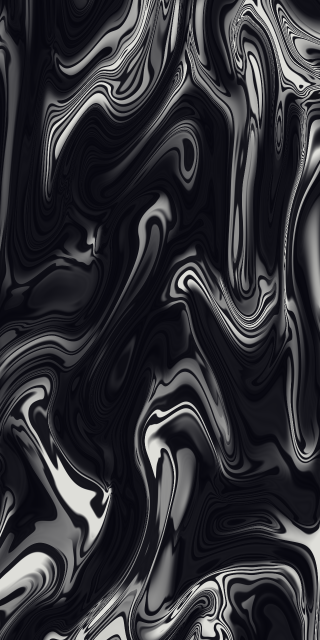
Reproduce this background procedurally as a WebGL 2 fragment shader.

```glsl
#version 300 es
precision highp float;

uniform vec2 u_resolution;
out vec4 fragColor;

// Unit gradient from an integer hash of the lattice cell
vec2 gradientAt(vec2 cell) {
    uvec2 h = uvec2(ivec2(cell)) * 1664525u + 1013904223u;
    h.x += h.y * 1664525u;
    h.y += h.x * 1664525u;
    h ^= h >> 16u;
    h.x += h.y * 1664525u;
    h ^= h >> 15u;
    float angle = float(h.x & 65535u) / 65536.0 * 6.2832;
    return vec2(cos(angle), sin(angle));
}

// Gradient noise: value in x, analytic derivative in yz
vec3 gradientNoise(vec2 p) {
    vec2 cell = floor(p), f = fract(p);
    vec2 u = f * f * f * (f * (f * 6.0 - 15.0) + 10.0);
    vec2 du = 30.0 * f * f * (f * (f - 2.0) + 1.0);
    vec2 ga = gradientAt(cell);
    vec2 gb = gradientAt(cell + vec2(1, 0));
    vec2 gc = gradientAt(cell + vec2(0, 1));
    vec2 gd = gradientAt(cell + vec2(1, 1));
    float a = dot(ga, f);
    float b = dot(gb, f - vec2(1, 0));
    float c = dot(gc, f - vec2(0, 1));
    float d = dot(gd, f - vec2(1, 1));
    float value = a + u.x * (b - a) + u.y * (c - a) + u.x * u.y * (a - b - c + d);
    vec2 slope = ga + u.x * (gb - ga) + u.y * (gc - ga) + u.x * u.y * (ga - gb - gc + gd)
               + du * (u.yx * (a - b - c + d) + vec2(b, c) - a);
    return vec3(value, slope);
}

// Ribbons with one crisp edge, one softer edge and a random level each
float ribbons(float phase) {
    float t = fract(phase);
    float level = 0.74 + 0.26 * gradientAt(vec2(floor(phase), 7.0)).x;
    return level * smoothstep(0.0, 0.06, t) * (1.0 - smoothstep(0.5, 0.68, t));
}

vec3 liquid(vec2 uv) {
    vec2 p = vec2(3.3 * uv.x - 0.6 * uv.y, 1.7 * uv.y) + 11.3;

    // Stir the plane along the curl of successively finer noise
    vec2 q = p, halfStirred = p;
    float scale = 0.8;
    for (int i = 0; i < 5; i++) {
        vec2 slope = gradientNoise(q * scale + 17.3 * float(i)).yz;
        q += 0.36 / scale * vec2(slope.y, -slope.x);
        if (i == 2) halfStirred = q;
        scale *= 1.22;
    }

    // Ribbons follow the stirred coordinate, split into strands in places
    float phase = 2.5 * q.x + 1.7 * gradientNoise(q * 0.75 + 5.7).x;
    float split = smoothstep(-0.06, 0.06, gradientNoise(p * 0.9 + 31.4).x);
    float light = mix(ribbons(phase), ribbons(phase * 2.6), split);

    // Patches of sheen leave large areas in shadow
    float n = gradientNoise(mix(p, halfStirred, 0.7) * 1.45 + 43.9).x;
    float sheen = smoothstep(-0.14, 0.31, n);
    float strands = 0.5 + 0.5 * sin(phase * 42.0);
    float tone = sheen * (0.06 + 0.95 * light) + 0.014 * strands + 0.06 * light;

    vec3 ink = vec3(0.025, 0.025, 0.055);
    vec3 silver = vec3(0.87, 0.87, 0.85);
    return mix(ink, silver, clamp(tone, 0.0, 1.0));
}

void main() {
    // Average a 3 by 3 grid of samples for smooth edges
    vec3 color = vec3(0.0);
    for (int y = -1; y <= 1; y++) {
        for (int x = -1; x <= 1; x++) {
            vec2 offset = vec2(x, y) / 3.0;
            color += liquid((gl_FragCoord.xy + offset) / u_resolution.x);
        }
    }
    fragColor = vec4(color / 9.0, 1.0);
}
```
